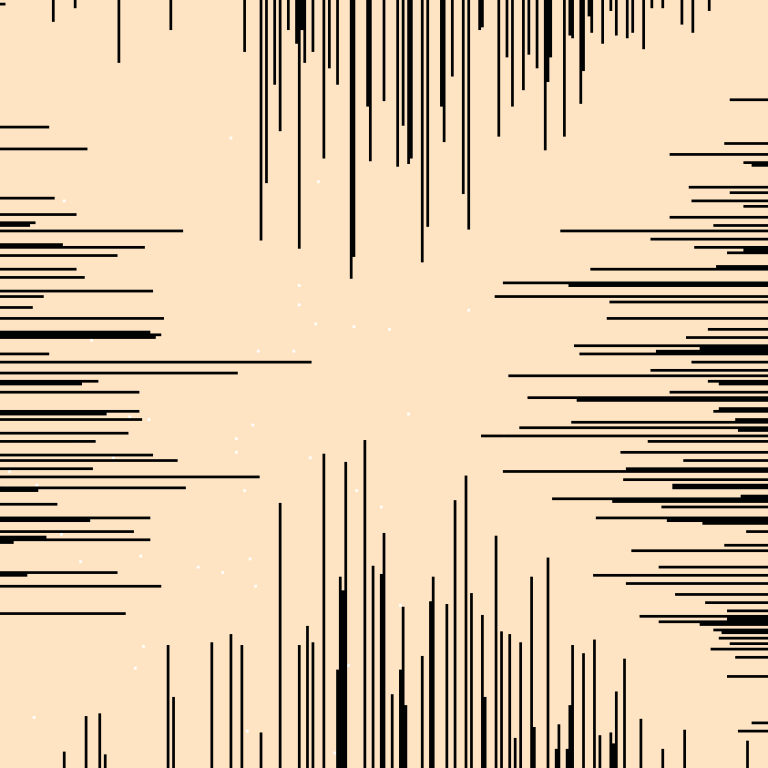
Reproduce this background procedurally as a WebGL 2 fragment shader.

```glsl
#version 300 es
// Thin black bars growing inward from all four edges of a cream field, with white specks.
precision highp float;
precision highp int;

#define CELLS 281.0
#define SLOT 3.0
#define MIN_LENGTH 0.08
#define COMPANION_DENSITY 0.14
#define COMPANION_LENGTH 0.65
#define TAIL_DENSITY 0.42
#define TAIL_SPREAD 0.24
#define SPECK_DENSITY 0.0022
#define SPECK_CENTER vec2(0.31, 0.39)
#define SPECK_SPREAD 0.22

uniform vec2 u_resolution;
out vec4 outColor;

const vec3 CREAM = vec3(1.0, 0.894, 0.768);
const vec3 INK = vec3(0.005, 0.008, 0.006);
const vec3 WHITE = vec3(1.0);

// Integer hash of a cell and a seed, returned in 0..1
float hash(ivec2 cell, int seed) {
    uint h = uint(cell.x) * 374761393u + uint(cell.y) * 668265263u + uint(seed) * 2246822519u;
    h = (h ^ (h >> 15)) * 2246822519u;
    h = (h ^ (h >> 13)) * 3266489917u;
    h ^= h >> 16;
    return float(h >> 8) / 16777216.0;
}

float bell(float d, float spread) {
    return exp(-0.5 * d * d / (spread * spread));
}

// Flat-topped bump of the given half width
float plateau(float d, float halfWidth) {
    return exp(-pow(abs(d) / halfWidth, 8.0));
}

// Share of a pixel of width w, centred at x, that lies between a and b
float overlap(float x, float w, float a, float b) {
    return clamp((min(x + 0.5 * w, b) - max(x - 0.5 * w, a)) / w, 0.0, 1.0);
}

// One side: p.x runs along the edge, p.y is the depth from it.
// crowd = centre, half width and density of the dense band
// reach = centre, spread and longest length of the bars
float bars(vec2 p, vec2 pixel, vec3 crowd, vec3 reach, int seed) {
    float ink = 0.0;
    float base = floor(p.x * CELLS);
    for (int k = -1; k <= 1; k++) {
        float cell = base + float(k);
        float mid = (cell + 0.5) / CELLS;
        float slot = floor(cell / SLOT);
        ivec2 id = ivec2(int(cell) + 8, seed);
        ivec2 slotId = ivec2(int(slot) + 8, seed);
        float chance = crowd.z * plateau(mid - crowd.x, crowd.y);
        chance = max(chance, TAIL_DENSITY * bell(mid - 0.5, TAIL_SPREAD));

        // One jittered bar per slot, and now and then a shorter companion
        float chosen = floor(hash(slotId, 3) * SLOT);
        float isMain = step(abs(cell - slot * SLOT - chosen), 0.5) * step(hash(slotId, 1), chance);
        float isExtra = step(hash(id, 4), chance * COMPANION_DENSITY) * COMPANION_LENGTH;
        float grow = mix(MIN_LENGTH, 1.0, hash(id, 2)) * max(isMain, isExtra);
        float len = ceil(reach.z * bell(mid - reach.x, reach.y) * grow * CELLS) / CELLS;
        float across = overlap(p.x, pixel.x, cell / CELLS, (cell + 1.0) / CELLS);
        ink += step(0.001, grow) * across * overlap(p.y, pixel.y, -1.0, len);
    }
    return min(ink, 1.0);
}

// Sparse square specks, denser toward the lower left
float specks(vec2 p, vec2 pixel) {
    float light = 0.0;
    vec2 base = floor(p * CELLS);
    for (int j = -1; j <= 1; j++) {
        for (int i = -1; i <= 1; i++) {
            vec2 cell = base + vec2(i, j);
            vec2 lo = cell / CELLS;
            vec2 hi = (cell + 1.0) / CELLS;
            float chance = SPECK_DENSITY * bell(distance(lo, SPECK_CENTER), SPECK_SPREAD);
            float present = step(hash(ivec2(cell) + 8, 77), chance);
            light += present * overlap(p.x, pixel.x, lo.x, hi.x) * overlap(p.y, pixel.y, lo.y, hi.y);
        }
    }
    return min(light, 1.0);
}

void main() {
    vec2 uv = gl_FragCoord.xy / u_resolution;
    vec2 pixel = 1.0 / u_resolution;
    vec2 fromTop = vec2(uv.x, 1.0 - uv.y);
    vec2 fromRight = vec2(uv.y, 1.0 - uv.x);

    // Bars from the bottom, top, left and right edges
    float ink = bars(uv, pixel, vec3(0.59, 0.22, 0.82), vec3(0.50, 0.22, 0.445), 11);
    ink = max(ink, bars(fromTop, pixel, vec3(0.59, 0.28, 0.86), vec3(0.48, 0.20, 0.40), 23));
    ink = max(ink, bars(uv.yx, pixel.yx, vec3(0.49, 0.27, 0.86), vec3(0.49, 0.22, 0.415), 37));
    ink = max(ink, bars(fromRight, pixel.yx, vec3(0.48, 0.35, 0.90), vec3(0.50, 0.24, 0.40), 53));

    vec3 color = mix(CREAM, WHITE, specks(uv, pixel));
    outColor = vec4(mix(color, INK, ink), 1.0);
}
```
